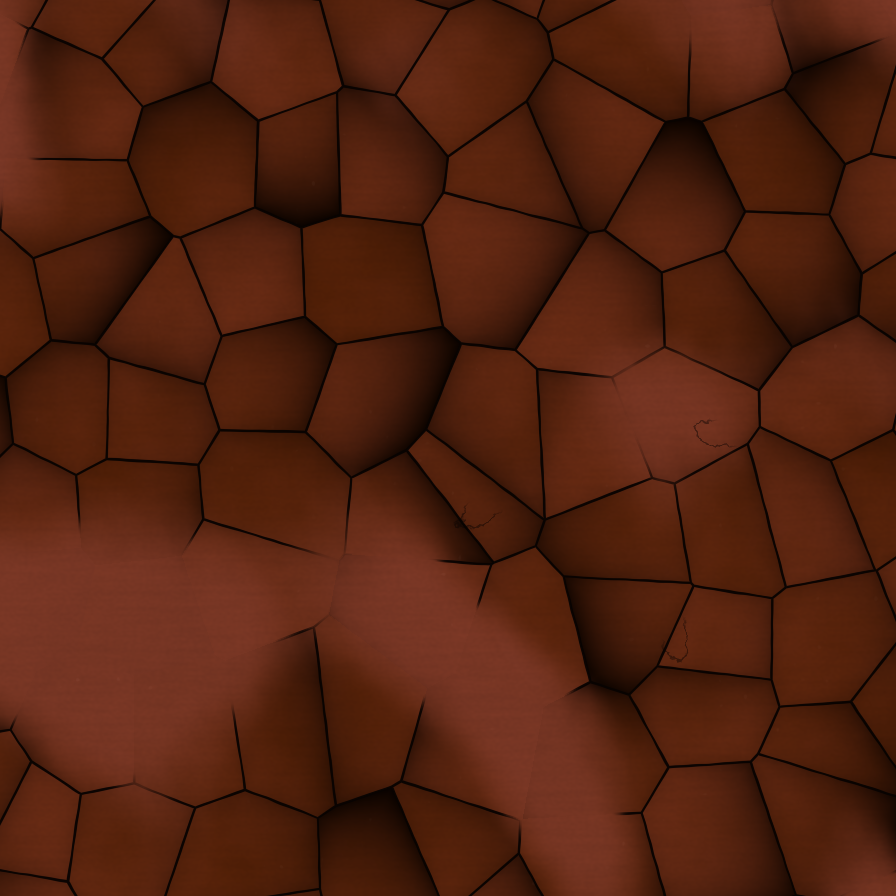
Reproduce this texture procedurally as a Shadertoy shader.

```glsl
#define CELLS 8.2
#define JITTER 0.88
#define CRACK_WIDTH 0.0013
#define SHADE_REACH 0.034
#define SHADE_DEPTH 0.85
#define WEAR_SCALE vec2(4.3, 2.7)
#define GRAIN 0.035
#define CLAY vec3(0.415, 0.170, 0.080)
#define UMBER vec3(0.315, 0.120, 0.020)
#define WORN vec3(0.490, 0.225, 0.160)
#define CRACK vec3(0.030, 0.010, 0.004)

vec2 hash2(vec2 p) {
    vec3 q = fract(p.xyx * vec3(0.1031, 0.1030, 0.0973));
    q += dot(q, q.yzx + 33.33);
    return fract((q.xx + q.yz) * q.zy);
}

float cornerSlope(vec2 corner, vec2 offset) {
    float angle = 6.2832 * hash2(corner + 71.0).x;
    return dot(vec2(cos(angle), sin(angle)), offset);
}

float gradientNoise(vec2 p) {
    vec2 i = floor(p), f = fract(p), e = vec2(1, 0);
    vec2 u = f * f * f * (f * (f * 6.0 - 15.0) + 10.0);
    return mix(mix(cornerSlope(i, f), cornerSlope(i + e, f - e), u.x),
               mix(cornerSlope(i + e.yx, f - e.yx), cornerSlope(i + 1.0, f - 1.0), u.x), u.y);
}

float fbm(vec2 p) {
    float sum = 0.0, amp = 0.6;
    for (int i = 0; i < 4; i++) {
        sum += amp * gradientNoise(p);
        p = p * 2.03 + 17.3;
        amp *= 0.5;
    }
    return sum;
}

vec2 seedPoint(vec2 cell) {
    return cell + 0.5 + JITTER * (hash2(cell + 23.0) - 0.5);
}

// Returns edge distance and one-sided shade; id receives the plate cell
vec2 plates(vec2 p, out vec2 id) {
    vec2 g = p * CELLS, base = floor(g);
    float nearest = 1e3;
    for (int y = -2; y <= 2; y++)
    for (int x = -2; x <= 2; x++) {
        vec2 cell = base + vec2(x, y), d = seedPoint(cell) - g;
        if (dot(d, d) < nearest) { nearest = dot(d, d); id = cell; }
    }
    vec2 home = seedPoint(id), rnd = hash2(id + 5.0);
    vec2 tilt = vec2(cos(6.2832 * rnd.x), sin(6.2832 * rnd.x));
    float strength = SHADE_DEPTH * (0.15 + 0.85 * rnd.y * rnd.y);
    float edge = 1e3, lit = 1.0;
    for (int y = -2; y <= 2; y++)
    for (int x = -2; x <= 2; x++) {
        if (x == 0 && y == 0) continue;
        vec2 other = seedPoint(id + vec2(x, y)), n = normalize(other - home);
        float d = max(dot(0.5 * (home + other) - g, n), 0.0) / CELLS;
        edge = min(edge, d);
        lit *= 1.0 - strength * max(dot(n, tilt), 0.0) * exp(-d / SHADE_REACH);
    }
    return vec2(edge, 1.0 - lit);
}

// Jagged open outlines of a few small chips
float chips(vec2 p, float px) {
    float mark = 0.0;
    for (int i = 0; i < 3; i++) {
        vec2 rnd = hash2(vec2(i, 9)), q = p - 0.1 - 0.8 * rnd;
        float a = 6.2832 * rnd.y;
        q = mat2(cos(a), sin(a), -sin(a), cos(a)) * q;
        float r = length(q * vec2(1.0, 2.0)) + 0.016 * fbm(q * 70.0 + float(i) * 9.0);
        float line = 1.0 - smoothstep(0.0004, 0.0014 + px, abs(r - 0.029));
        mark = max(mark, line * smoothstep(-0.012, 0.008, q.x + q.y));
    }
    return mark;
}

void mainImage(out vec4 fragColor, in vec2 fragCoord) {
    float px = 1.0 / iResolution.y;
    vec2 p = fragCoord * px, id;
    vec2 plate = plates(p + 0.0006 * gradientNoise(p * 55.0), id);

    // Rubbed patches, leaning and taller than wide, with a faint second rim
    vec2 q = vec2(p.x + 0.25 * p.y, p.y) * WEAR_SCALE + 3.7;
    float broad = gradientNoise(q) + 0.16 * fbm(q * 1.9 + 8.0);
    float wear = smoothstep(0.06, 0.42, broad);
    float rim = smoothstep(0.24, 0.265, gradientNoise(q * 1.1 + 0.2)) * wear;

    // Plate tone, then shade and wear
    float tone = hash2(id + 41.0).x;
    float mottling = fbm(p * 9.0 + 31.0);
    vec3 col = mix(CLAY, UMBER, clamp(0.75 * tone + 0.6 * mottling, 0.0, 1.0));
    float shade = plate.y * (1.0 - 0.75 * wear);
    shade += 0.16 * exp(-plate.x / 0.011) * (1.0 - wear);
    col *= 1.0 - shade * vec3(0.82, 0.86, 1.0);
    col = mix(col, WORN, 0.8 * wear + 0.08 * rim);

    // Horizontal streaks, fine grain and pale specks
    float streaks = gradientNoise(p * vec2(14.0, 170.0));
    float fine = gradientNoise(p * vec2(190.0, 260.0));
    col *= 1.0 + GRAIN * (streaks + fine + 0.8 * fbm(p * 40.0));
    float speck = smoothstep(0.46, 0.62, gradientNoise(p * 110.0 + 4.0));
    col += 0.022 * speck * smoothstep(-0.1, 0.3, fbm(p * 7.0));

    // Chips and cracks, fading out where the surface is rubbed
    col = mix(col, CRACK, 0.45 * chips(p, px));
    float width = CRACK_WIDTH * (1.0 + 0.4 * gradientNoise(p * 30.0));
    float crack = 1.0 - smoothstep(width - 0.6 * px, width + 0.7 * px, plate.x);
    crack *= 1.0 - smoothstep(0.3, 0.75, wear + 0.15 * mottling);
    col = mix(col, CRACK, 0.95 * crack);

    fragColor = vec4(col, 1.0);
}
```
